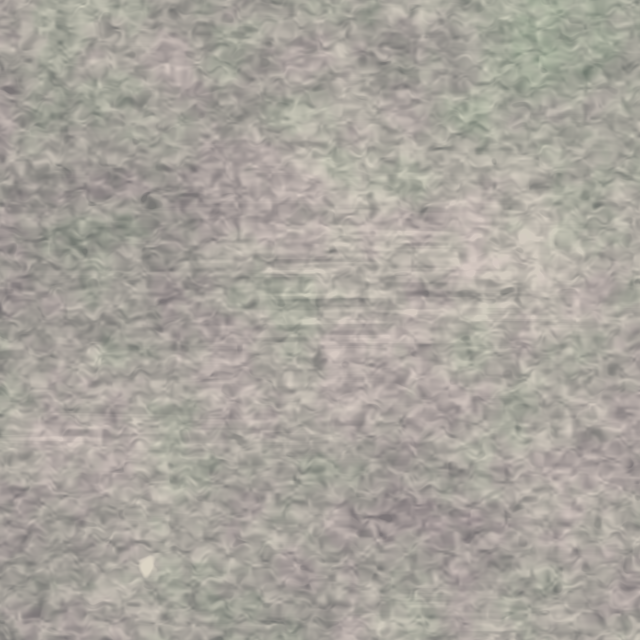
A Shadertoy shader for this texture:

```glsl
// Weathered grey concrete with mottled grain, faint tints and horizontal scrape marks.

const vec3 DARK_STONE = vec3(0.555, 0.545, 0.527);
const vec3 PALE_STONE = vec3(0.782, 0.755, 0.715);
const vec3 MOSS_TINT = vec3(-0.022, 0.010, -0.014);
const vec3 MAUVE_TINT = vec3(0.010, -0.009, 0.008);
const vec3 CHIP_COLOR = vec3(0.86, 0.83, 0.77);

float hash(vec2 cell) {
    return fract(sin(dot(cell, vec2(127.1, 311.7))) * 43758.5453);
}

// Smooth value noise in 0..1
float noise(vec2 p) {
    vec2 cell = floor(p);
    vec2 f = fract(p);
    f = f * f * (3.0 - 2.0 * f);
    float low = mix(hash(cell), hash(cell + vec2(1.0, 0.0)), f.x);
    float high = mix(hash(cell + vec2(0.0, 1.0)), hash(cell + vec2(1.0, 1.0)), f.x);
    return mix(low, high, f.y);
}

// Layered noise, turned between octaves to hide the lattice
float fbm(vec2 p, int octaves) {
    float sum = 0.0;
    float weight = 0.5;
    float total = 0.0;
    for (int i = 0; i < octaves; i++) {
        sum += weight * noise(p);
        total += weight;
        weight *= 0.55;
        p = mat2(0.8, 0.6, -0.6, 0.8) * p * 2.03 + 17.3;
    }
    return sum / total;
}

// Soft elliptical patch, 1 at its centre
float patchMask(vec2 p, vec2 center, vec2 radius) {
    vec2 d = (p - center) / radius;
    return exp(-dot(d, d));
}

// Large worn and stained areas
float broadTone(vec2 uv) {
    vec2 p = uv + 0.07 * (vec2(fbm(uv * 7.0, 3), fbm(uv * 7.0 + 31.0, 3)) - 0.5);
    float tone = 0.55 * (fbm(p * 5.0 + 4.0, 3) - 0.5);
    tone += 0.24 * patchMask(p, vec2(0.50, 0.67), vec2(0.13, 0.10));
    tone += 0.22 * patchMask(p, vec2(0.80, 0.62), vec2(0.16, 0.22));
    tone += 0.22 * patchMask(p, vec2(0.06, 0.31), vec2(0.12, 0.07));
    tone -= 0.34 * patchMask(p, vec2(0.17, 0.65), vec2(0.21, 0.13));
    tone -= 0.20 * patchMask(p, vec2(0.36, 0.82), vec2(0.10, 0.12));
    tone -= 0.24 * patchMask(p, vec2(0.12, 0.17), vec2(0.11, 0.07));
    tone -= 0.26 * patchMask(p, vec2(0.71, 0.17), vec2(0.14, 0.11));
    tone -= 0.20 * patchMask(p, vec2(1.00, 0.36), vec2(0.10, 0.18));
    return tone;
}

// Slightly flattened grains with scattered dark pits
float grainTone(vec2 uv) {
    vec2 warp = vec2(noise(uv * 55.0), noise(uv * 55.0 + 19.0)) - 0.5;
    vec2 p = uv + 0.012 * warp;
    float clumps = noise(p * vec2(33.0, 44.0) + 8.0) - 0.5;
    float grains = noise(p * vec2(62.0, 94.0)) - 0.5;
    float specks = noise(p * vec2(115.0, 165.0) + 43.0) - 0.5;
    float pits = smoothstep(0.64, 0.92, noise(p * vec2(48.0, 72.0) + 71.0));
    return 0.30 * clumps + 0.68 * grains + 0.55 * specks - 0.30 * pits;
}

// Long thin scrapes, pale and dark, strongest across the middle
float scrapeTone(vec2 uv) {
    float y = uv.y + 0.004 * (noise(uv * vec2(9.0, 6.0)) - 0.5);
    float wide = noise(vec2(uv.x * 9.0, y * 115.0) + 5.0);
    float thin = noise(vec2(uv.x * 17.0, y * 175.0) + 57.0);
    float lines = smoothstep(0.62, 0.92, wide) - smoothstep(0.64, 0.92, 1.0 - wide);
    float mask = 0.14 + patchMask(uv, vec2(0.53, 0.56), vec2(0.27, 0.10));
    mask += 0.6 * patchMask(uv, vec2(0.22, 0.33), vec2(0.26, 0.035));
    mask += 0.5 * patchMask(uv, vec2(0.72, 0.03), vec2(0.18, 0.04));
    return mask * (0.42 * lines + 0.45 * (thin - 0.5));
}

// Greenish and mauve discoloration
vec3 stainTint(vec2 uv) {
    float hue = fbm(uv * 11.0 + 23.0, 4) - 0.5;
    float moss = smoothstep(0.0, 0.22, hue) * 0.7;
    moss += 1.1 * patchMask(uv, vec2(0.82, 0.93), vec2(0.16, 0.15));
    float mauve = smoothstep(0.0, 0.22, -hue);
    mauve += 0.6 * patchMask(uv, vec2(0.74, 0.19), vec2(0.10, 0.10));
    return MOSS_TINT * moss + MAUVE_TINT * mauve;
}

// One small pale stone chip with a ragged edge
float chipMask(vec2 uv, vec2 center, float radius) {
    vec2 d = (uv - center) * vec2(1.0, 0.8);
    float edge = radius * (0.75 + 0.5 * noise(uv * 110.0));
    return 1.0 - smoothstep(edge * 0.65, edge * 1.25, length(d));
}

void mainImage(out vec4 fragColor, in vec2 fragCoord) {
    vec2 uv = fragCoord / iResolution.y;

    float tone = 0.53 + broadTone(uv) + grainTone(uv) + scrapeTone(uv);
    tone = clamp(tone, -0.35, 1.2);

    vec3 color = mix(DARK_STONE, PALE_STONE, tone) + stainTint(uv);
    color = mix(color, CHIP_COLOR, chipMask(uv, vec2(0.23, 0.115), 0.012));

    fragColor = vec4(clamp(color, 0.0, 1.0), 1.0);
}
```
